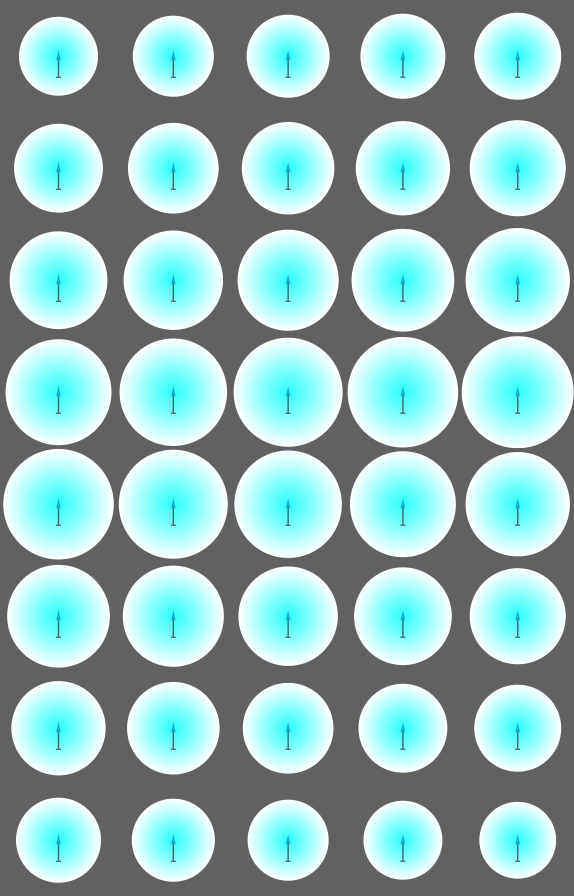
Write a Shadertoy shader that draws this pattern.

```glsl
const vec2 GRID = vec2(5.0, 8.0);
const float PEAK_INDEX = 19.0;
const vec3 BACKGROUND = vec3(0.38);
const vec3 DISC_CENTER = vec3(0.18, 1.0, 1.0);
const vec3 DISC_RIM = vec3(1.0);
const vec3 STEM_COLOR = vec3(0.22, 0.42, 0.43);
const vec3 HEAD_COLOR = vec3(0.08, 0.66, 0.80);

float coverage(float dist, float pixel) {
    return clamp(0.5 - dist / pixel, 0.0, 1.0);
}

float boxDistance(vec2 p, vec2 halfSize) {
    vec2 d = abs(p) - halfSize;
    return length(max(d, 0.0)) + min(max(d.x, d.y), 0.0);
}

// Upright triangle with its base centred on the origin
float coneDistance(vec2 p, float halfWidth, float height) {
    vec2 slope = normalize(vec2(height, halfWidth));
    float side = dot(vec2(abs(p.x), p.y - height), slope);
    return max(side, -p.y);
}

// Disc area grows in reading order up to the peak, then shrinks
float discRadius(float index) {
    return sqrt(0.25 - 0.00662 * abs(index - PEAK_INDEX));
}

vec3 discGradient(float t) {
    return mix(DISC_CENTER, DISC_RIM, pow(clamp(t, 0.0, 1.0), 1.08));
}

vec3 drawArrow(vec3 color, vec2 p, float pixel) {
    float stem = boxDistance(p - vec2(0.0, -0.11), vec2(0.0065, 0.08));
    float foot = boxDistance(p - vec2(0.0, -0.188), vec2(0.021, 0.006));
    float head = coneDistance(p - vec2(0.0, -0.035), 0.02, 0.085);
    color = mix(color, STEM_COLOR, coverage(min(stem, foot), pixel));
    return mix(color, HEAD_COLOR, coverage(head, pixel));
}

void mainImage(out vec4 fragColor, in vec2 fragCoord) {
    // Local coordinates in units of the row height
    vec2 cellSize = iResolution.xy / GRID;
    vec2 grid = fragCoord / cellSize;
    vec2 cell = floor(grid);
    vec2 p = (fract(grid) - 0.5) * cellSize / cellSize.y - vec2(0.01, -0.002);
    float pixel = 1.0 / cellSize.y;

    // Cells are numbered from the top left
    float index = (GRID.y - 1.0 - cell.y) * GRID.x + cell.x;
    float radius = discRadius(index);
    float dist = length(p);

    vec3 disc = drawArrow(discGradient(dist / radius), p, pixel);
    vec3 color = mix(BACKGROUND, disc, coverage(dist - radius, pixel));
    fragColor = vec4(color, 1.0);
}
```
